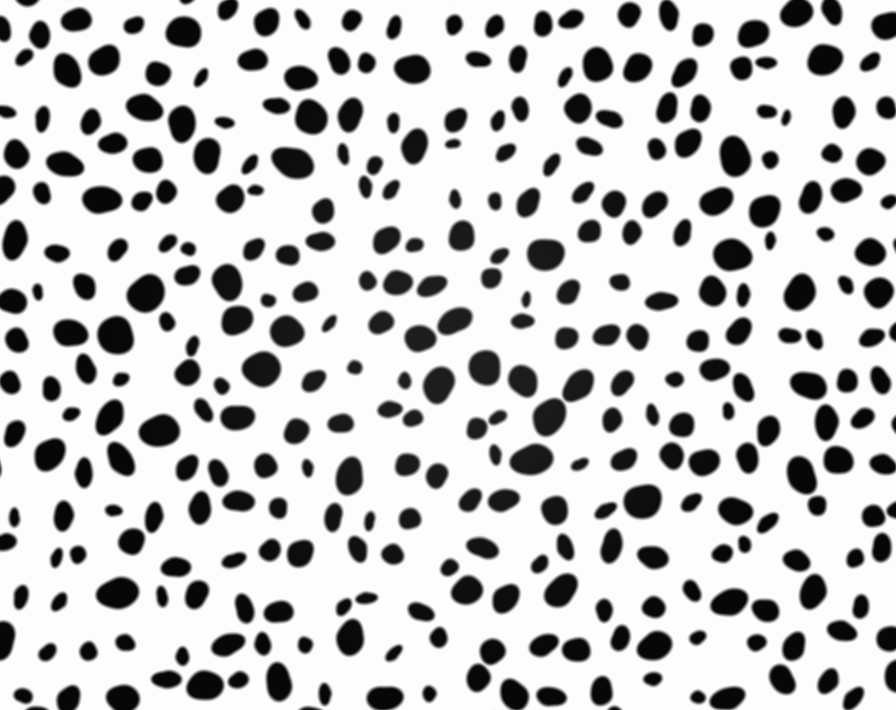
Write a Shadertoy shader that draws this pattern.

```glsl
// Dalmatian coat: soft-edged black oval spots scattered evenly on white.
#define ROWS 16.0        // spot rows over the canvas height
#define JITTER 0.30      // wander of a spot inside its cell
#define SIZE_MIN 0.155   // mean radii, in cells
#define SIZE_MAX 0.43
#define GAP 0.10         // least white between spots, in cells
#define WOBBLE 0.035     // unevenness of the outlines
#define SOFT 0.062       // half width of the blurred edge, in cells
#define PAPER vec3(0.992)
#define INK_DEEP vec3(0.028)
#define INK_FADED vec3(0.115)

const float TAU = 6.28318;

float hash(vec2 p) {
    return fract(sin(dot(p, vec2(127.1, 311.7))) * 43758.5);
}

// Centre of a spot; odd rows are shifted by half a cell.
vec2 spotCentre(vec2 id) {
    vec2 wander = vec2(hash(id + 3.7), hash(id + 19.3)) * 2.0 - 1.0;
    return id + 0.5 + vec2(0.5 * mod(id.y, 2.0), 0.0) + JITTER * wander;
}

// Half axes of a spot; small ones may be slimmer than large ones.
vec2 spotAxes(vec2 id) {
    float size = hash(id + 41.1);
    float radius = mix(SIZE_MIN, SIZE_MAX, size);
    float aspect = mix(1.05, mix(2.1, 1.5, size), hash(id + 57.9));
    return radius * vec2(sqrt(aspect), inversesqrt(aspect));
}

// Shrink factor that keeps a spot clear of its neighbours.
float spotFit(vec2 id, vec2 centre, float reach) {
    float fit = 1.0;
    for (int y = -1; y <= 1; y++)
    for (int x = -1; x <= 1; x++) {
        if (x == 0 && y == 0) continue;
        vec2 other = id + vec2(x, y);
        float room = distance(centre, spotCentre(other));
        fit = min(fit, room / (reach + spotAxes(other).x + GAP));
    }
    return fit;
}

// Approximate signed distance to an ellipse.
float ellipseDistance(vec2 p, vec2 axes) {
    float k = length(p / axes);
    return k * (k - 1.0) / max(length(p / (axes * axes)), 1e-4);
}

// Signed distance to one slightly uneven, tilted spot.
float spotDistance(vec2 p, vec2 id) {
    vec2 centre = spotCentre(id);
    vec2 axes = spotAxes(id);
    vec2 q = p - centre + 1e-4;
    if (length(q) > axes.x * 1.2 + SOFT) return 1.0;
    axes *= spotFit(id, centre, axes.x);

    float tilt = mix(-0.4, 2.2, hash(id + 73.3));
    float c = cos(tilt), s = sin(tilt);
    q = vec2(c * q.x + s * q.y, c * q.y - s * q.x);

    float around = atan(q.y, q.x);
    float phase = TAU * hash(id + 91.7);
    float bump = sin(3.0 * around + phase) + 0.6 * sin(4.0 * around - 2.0 * phase);
    return ellipseDistance(q, axes * (1.0 + WOBBLE * bump));
}

void mainImage(out vec4 fragColor, in vec2 fragCoord) {
    vec2 uv = fragCoord / iResolution.y;
    vec2 p = uv * ROWS;
    vec2 cell = floor(p);

    // Nearest spot among the surrounding cells
    float d = 1.0;
    for (int y = -1; y <= 1; y++)
    for (int x = -1; x <= 1; x++)
        d = min(d, spotDistance(p, cell + vec2(x, y)));

    // Ink fades a little towards the middle of the canvas
    vec2 middle = 0.5 * iResolution.xy / iResolution.y;
    vec3 ink = mix(INK_FADED, INK_DEEP, smoothstep(0.05, 0.5, distance(uv, middle)));

    float blur = max(SOFT, 0.7 * ROWS / iResolution.y);
    fragColor = vec4(mix(ink, PAPER, smoothstep(-blur, blur, d)), 1.0);
}
```
